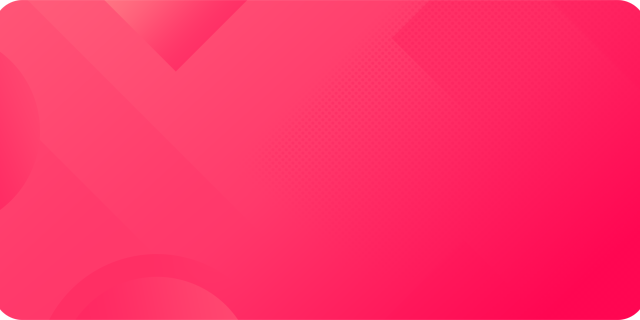
Give the GLSL for this background, as a Shadertoy shader.

```glsl
// Antialiased coverage of the side where the signed distance is negative
float cover(float dist) {
    float px = 1.0 / iResolution.y;
    return 1.0 - smoothstep(-0.7 * px, 0.7 * px, dist);
}

float roundedBox(vec2 p, vec2 halfSize, float radius) {
    vec2 q = abs(p) - halfSize + radius;
    return length(max(q, 0.0)) + min(max(q.x, q.y), 0.0) - radius;
}

// Diagonal backdrop running from coral to crimson
vec3 backdrop(float t) {
    vec3 coral = vec3(1.0, 0.37, 0.48);
    vec3 rose = vec3(1.0, 0.225, 0.42);
    vec3 crimson = vec3(1.0, 0.025, 0.322);
    vec3 color = mix(coral, rose, clamp(t / 0.48, 0.0, 1.0));
    return mix(color, crimson, clamp((t - 0.48) / 0.42, 0.0, 1.0));
}

void mainImage(out vec4 fragColor, in vec2 fragCoord) {
    vec2 p = fragCoord / iResolution.y;
    float aspect = iResolution.x / iResolution.y;
    float depth = 1.0 - p.y;
    // Diagonal axes: falling lines have constant u, rising lines constant v
    float u = p.x - depth;
    float v = p.x + depth;
    vec3 deepRose = vec3(1.0, 0.16, 0.385);
    vec3 softRose = vec3(1.0, 0.28, 0.44);
    vec3 bandTint = vec3(1.0, 0.10, 0.36);

    vec3 color = backdrop((p.x + 1.1 * depth) / 3.1);

    // Long diagonal bands, fading toward the lower right
    float bandFade = 1.0 - smoothstep(1.1, 1.65, v);
    float lowerFade = 1.0 - smoothstep(0.9, 1.4, v);
    color = mix(color, bandTint, 0.13 * bandFade * cover((u - 0.086) * 0.707));
    color = mix(color, bandTint, 0.14 * lowerFade * cover((u + 0.3125) * 0.707));

    // Wedge hanging from the top edge
    float wedge = max(0.326 - u, v - 0.773) * 0.707;
    vec3 wedgeColor = mix(vec3(1.0, 0.45, 0.51), vec3(1.0, 0.19, 0.40),
                          smoothstep(0.30, 0.80, v));
    color = mix(color, wedgeColor, cover(wedge));

    // Large tilted panel and faint bands on the right
    float panel = max(1.344 - v, 1.104 - u) * 0.707;
    float panelFade = 1.0 - smoothstep(1.35, 2.1, v + 0.3 * depth);
    color = mix(color, vec3(1.0, 0.10, 0.35), 0.32 * panelFade * cover(panel));
    color = mix(color, vec3(1.0, 0.04, 0.33), 0.14 * cover((1.72 - u) * 0.707));
    float lowerPanel = max(2.20 - v, u - 0.70) * 0.707;
    color = mix(color, vec3(1.0, 0.03, 0.32), 0.08 * cover(lowerPanel));

    // Staggered dots inside a tilted square
    float pitch = 0.0208;
    vec2 cell = (fract(vec2(u, v) / pitch) - 0.5) * pitch;
    float dots = cover(length(cell) * 0.707 - 0.0047);
    float dotFade = smoothstep(1.20, 1.38, v) * smoothstep(0.16, 0.40, u);
    dotFade *= 1.0 - smoothstep(0.1, 1.2, depth);
    dotFade *= 1.0 - 0.4 * smoothstep(1.5, 2.0, p.x);
    color = mix(color, vec3(0.97, 0.09, 0.34), 0.30 * dots * dotFade);

    // Disc cut by the left edge
    vec2 left = p - vec2(-0.182, 0.591);
    float leftShade = smoothstep(0.0, 0.40, left.x + 0.45 * left.y);
    color = mix(color, mix(deepRose, softRose, leftShade),
                cover(length(left) - 0.307));

    // Halo and disc rising from the bottom edge
    vec2 bottom = p - vec2(0.49, -0.172);
    float haloFade = 1.0 - smoothstep(-0.05, 0.30, bottom.x);
    color = mix(color, vec3(1.0, 0.17, 0.385),
                0.75 * haloFade * cover(length(bottom) - 0.378));
    float discShade = smoothstep(-0.27, 0.28, bottom.x + 0.2 * (bottom.y - 0.25));
    color = mix(color, mix(deepRose, softRose, discShade),
                cover(length(bottom) - 0.307));

    // Rounded card on white, slightly wider than the canvas
    vec2 halfSize = 0.5 * vec2(aspect, 1.0);
    float card = roundedBox(p - halfSize, halfSize + vec2(0.021, 0.0), 0.092);
    color = mix(vec3(1.0), color, cover(card));
    fragColor = vec4(color, 1.0);
}
```
